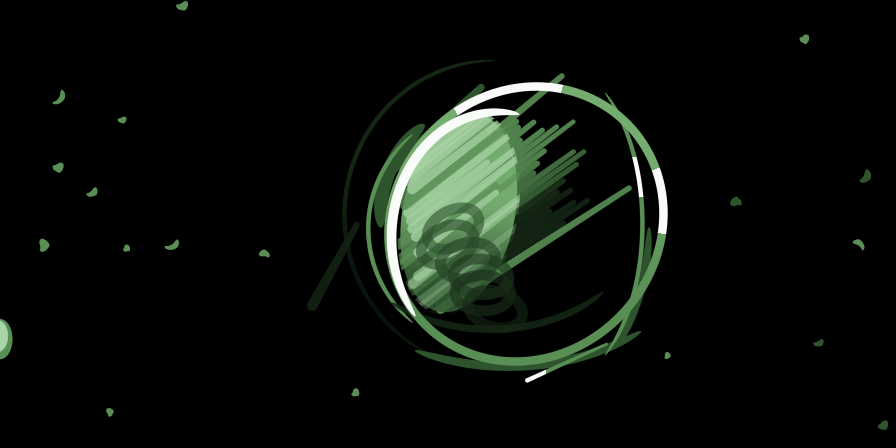
Write a WebGL 2 fragment shader that draws this background.

```glsl
#version 300 es
precision highp float;
// Hand-sketched green orb: loose rings, diagonal hatching and scattered specks on black.

uniform vec2 u_resolution;
out vec4 fragColor;

const vec3 DEEP  = vec3(0.08, 0.15, 0.08);
const vec3 MOSS  = vec3(0.18, 0.33, 0.18);
const vec3 LEAF  = vec3(0.35, 0.56, 0.33);
const vec3 FERN  = vec3(0.46, 0.68, 0.44);
const vec3 PALE  = vec3(0.66, 0.83, 0.65);
const vec3 CHALK = vec3(0.98, 0.99, 0.98);

const vec2  ORB_CENTER  = vec2(1.174, 0.5);
const float ORB_RADIUS  = 0.306;
const float ORB_WOBBLE  = 0.012;
const float RING_WIDTH  = 0.0095;
const int   HATCH_COUNT = 22;
const int   SHADE_COUNT = 26;
const int   LOOP_COUNT  = 6;
const float SPECK_CELL  = 0.17;
const float PI = 3.14159265;

float hash(vec2 p) {
    vec3 h = fract(vec3(p.xyx) * 0.1031);
    h += dot(h, h.yzx + 33.33);
    return fract((h.x + h.y) * h.z);
}

mat2 rotation(float a) { return mat2(cos(a), sin(a), -sin(a), cos(a)); }

// Distance to a line that tapers from width w to nearly half of it.
float stroke(vec2 p, vec2 a, vec2 b, float w) {
    vec2 ab = b - a;
    float t = clamp(dot(p - a, ab) / dot(ab, ab), 0.0, 1.0);
    return length(p - a - ab * t) - w * (1.0 - 0.4 * t);
}

float ellipse(vec2 p, vec2 r) {
    float k = length(p / r);
    return (k - 1.0) * k / max(length(p / (r * r)), 1e-4);
}

float angleGap(float a, float b) { return abs(mod(a - b + PI, 2.0 * PI) - PI); }

// Distance to an elliptic arc with thinning ends.
float arc(vec2 p, vec2 c, vec2 r, float mid, float halfSpan, float w) {
    vec2 q = (p - c) / r;
    float gap = angleGap(atan(q.y, q.x), mid);
    float t = gap / halfSpan;
    float taper = sqrt(max(1.0 - t * t * t * t, 0.0));
    return max(abs(ellipse(p - c, r)) - w * taper, (gap - halfSpan) * r.x);
}

void paint(inout vec3 col, float d, vec3 ink, float alpha) {
    float px = 1.0 / u_resolution.y;
    col = mix(col, ink, alpha * smoothstep(0.7 * px, -0.7 * px, d));
}

// Bent specks, one per grid cell at most, kept clear of the orb.
void paintSpecks(inout vec3 col, vec2 p) {
    vec2 id = floor(p / SPECK_CELL);
    vec2 c = (id + 0.5 + 0.6 * (vec2(hash(id + 3.1), hash(id + 17.7)) - 0.5)) * SPECK_CELL;
    bool right = c.x > 1.42 && c.y < 0.78;
    float chance = c.x < 0.42 || right ? 0.55 : 0.07;
    if (hash(id + 41.3) > chance || length(c - ORB_CENTER) < 0.4) return;
    vec2 q = rotation(hash(id + 8.9) * PI) * (p - c);
    q.y += 25.0 * q.x * q.x;
    float size = mix(0.007, 0.012, hash(id + 23.5));
    float len = 0.013 * hash(id + 5.7);
    vec3 ink = right && hash(id + 61.0) < 0.55 ? MOSS : LEAF;
    paint(col, stroke(q, vec2(-len, 0.0), vec2(len, 0.0), size), ink, 1.0);
}

// Diagonal strokes fanning to the right, then a shaded mass on the left.
void paintHatching(inout vec3 col, vec2 q) {
    for (int i = 0; i < HATCH_COUNT; i++) {
        float t = float(i) / float(HATCH_COUNT - 1);
        float h = hash(vec2(float(i), 2.0));
        vec2 a = mix(vec2(-0.22, 0.08), vec2(-0.19, -0.19), t);
        vec2 b = mix(vec2(0.08, 0.33), vec2(0.23, 0.08), t);
        b = mix(b, a, 0.38 * h * step(0.01, t) * step(t, 0.99));
        vec3 ink = mix(LEAF, h > 0.5 ? DEEP : MOSS, smoothstep(0.35, 0.75, t));
        paint(col, stroke(q, a, b, 0.008 + 0.003 * h), t > 0.99 ? LEAF : ink, 0.9);
    }
    float mass = ellipse(rotation(0.2) * (q - vec2(-0.15, 0.025)), vec2(0.125, 0.225));
    paint(col, mass, mix(MOSS, FERN, smoothstep(-0.16, 0.06, q.y)), 0.95);
    for (int i = 0; i < SHADE_COUNT; i++) {
        float h = hash(vec2(float(i), 9.0));
        float y = mix(-0.24, 0.2, float(i) / float(SHADE_COUNT - 1));
        vec2 a = vec2(-0.29 + 0.06 * h, y - 0.07);
        vec2 b = a + vec2(0.26, 0.2) * (0.65 + 0.5 * hash(vec2(float(i), 4.0)));
        vec3 ink = h < 0.35 ? LEAF : PALE;
        float alpha = 0.75 * smoothstep(-0.22, 0.02, y);
        paint(col, max(stroke(q, a, b, 0.011), mass - 0.006), ink, alpha);
    }
    // Dark scribbled loops over the lower shading
    for (int i = 0; i < LOOP_COUNT; i++) {
        float t = float(i) / float(LOOP_COUNT - 1);
        float h = hash(vec2(float(i), 6.0));
        vec2 c = mix(vec2(-0.19, -0.01), vec2(-0.085, -0.19), t) + vec2(0.06 * (h - 0.5), 0.0);
        float d = ellipse(rotation(-0.5 + t * h) * (q - c), vec2(0.062, 0.04));
        paint(col, abs(d) - 0.012, mix(MOSS, DEEP, t), 0.62);
    }
}

void paintRings(inout vec3 col, vec2 q) {
    // Lower and right-hand loose arcs
    paint(col, arc(q, vec2(-0.08, 0.0), vec2(0.33, 0.235), -1.5, 0.8, 0.008), DEEP, 0.9);
    paint(col, arc(q, vec2(-0.04, 0.0), vec2(0.45, 0.318), -1.45, 0.6, 0.01), MOSS, 1.0);
    paint(col, arc(q, vec2(0.06, 0.0), vec2(0.215, 0.36), -0.45, 0.43, 0.009), MOSS, 1.0);
    vec3 ink = mix(LEAF, CHALK, step(0.06, q.y) * step(q.y, 0.15));
    paint(col, arc(q, vec2(0.06, 0.0), vec2(0.2, 0.36), 0.0, 0.95, 0.005), ink, 1.0);
    paint(col, stroke(q, vec2(0.003, -0.349), vec2(0.18, -0.268), 0.005), q.x < 0.045 ? CHALK : LEAF, 1.0);
    // Main ring, chalk white at its top and right
    float a = atan(q.y, q.x);
    float d = abs(length(q) - ORB_RADIUS - ORB_WOBBLE * sin(2.0 * a)) - RING_WIDTH;
    bool lit = angleGap(a, 1.72) < 0.41 || angleGap(a, 0.165) < 0.235;
    paint(col, d, lit ? CHALK : mix(LEAF, FERN, smoothstep(-0.2, 0.2, q.y)), 1.0);
    paint(col, arc(q, vec2(-0.06, -0.03), vec2(0.24, 0.28), 2.6, 1.22, 0.011), CHALK, 1.0);
}

void main() {
    vec2 p = gl_FragCoord.xy / u_resolution.y;
    vec2 q = p - ORB_CENTER;
    vec3 col = vec3(0.0);
    paintSpecks(col, p);
    // Pale blob cut by the left border
    paint(col, ellipse(p - vec2(0.0, 0.243), vec2(0.028, 0.045)), LEAF, 1.0);
    paint(col, ellipse(p - vec2(-0.006, 0.25), vec2(0.024, 0.036)), PALE, 1.0);
    // Faint outer sketch lines on the left
    paint(col, arc(q, vec2(-0.07, 0.02), vec2(0.335, 0.345), 2.97, 1.4, 0.005), DEEP, mix(0.5, 1.0, smoothstep(-0.2, 0.2, q.y)));
    paint(col, stroke(q, vec2(-0.477, -0.182), vec2(-0.378, -0.003), 0.012), DEEP, 0.8);
    paint(col, stroke(q, vec2(-0.302, 0.12), vec2(-0.1, 0.305), 0.013), MOSS, 1.0);
    paint(col, arc(q, vec2(-0.06, 0.02), vec2(0.265, 0.26), 2.75, 0.5, 0.016), MOSS, 1.0);
    paint(col, arc(q, vec2(-0.06, -0.01), vec2(0.292, 0.28), PI, 0.85, 0.005), LEAF, 1.0);
    paintHatching(col, q);
    paintRings(col, q);
    fragColor = vec4(col, 1.0);
}
```
